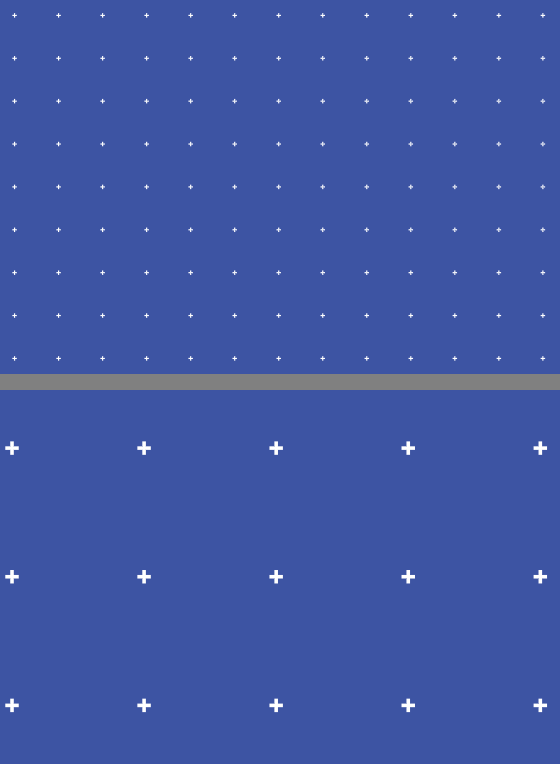
Top, the full canvas; bottom, a detail of the centre.
Give the GLSL for this pattern, as a WebGL 2 fragment shader.

```glsl
#version 300 es
precision highp float;

uniform vec2 u_resolution;
out vec4 fragColor;

// Antialiased coverage of an axis-aligned bar centred at the origin
float barCoverage(vec2 p, vec2 halfSize, float pixel) {
    vec2 inside = clamp((halfSize - abs(p)) / pixel + 0.5, 0.0, 1.0);
    return inside.x * inside.y;
}

// Plus sign made of two crossed bars
float plusCoverage(vec2 p, float arm, float halfWidth, float pixel) {
    return max(barCoverage(p, vec2(arm, halfWidth), pixel),
               barCoverage(p, vec2(halfWidth, arm), pixel));
}

void main() {
    vec2 uv = gl_FragCoord.xy / u_resolution;
    float pixel = 1.0 / u_resolution.y;
    vec2 canvas = vec2(u_resolution.x / u_resolution.y, 1.0);

    // Grid of 13 by 9 marks, offset from the lower left corner
    vec2 cells = vec2(12.72, 8.722);
    vec2 grid = uv * cells - vec2(0.331, 0.363);
    vec2 local = (fract(grid + 0.5) - 0.5) * canvas / cells;

    float mark = plusCoverage(local, 0.006, 0.0016, pixel);

    vec3 blue = vec3(0.24, 0.33, 0.64);
    vec3 white = vec3(1.0);
    fragColor = vec4(mix(blue, white, mark), 1.0);
}
```
